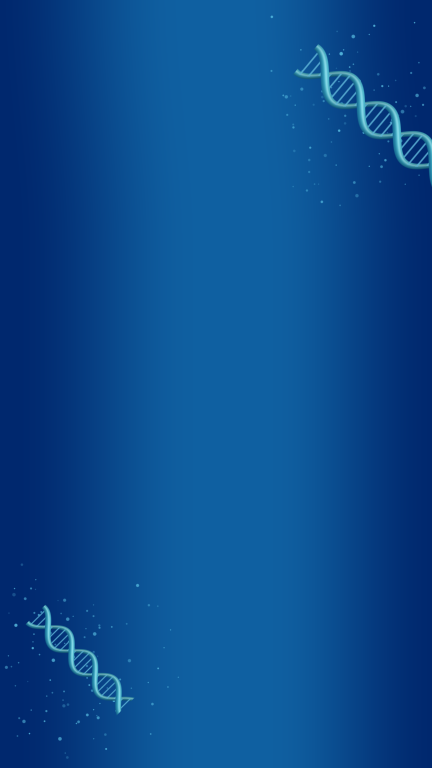
Write a WebGL 2 fragment shader that draws this background.

```glsl
#version 300 es
precision highp float;

uniform vec2 u_resolution;
out vec4 outColor;

// Lengths are in canvas widths
const vec3 EDGE_BLUE = vec3(0.0, 0.155, 0.43);
const vec3 CORE_BLUE = vec3(0.06, 0.375, 0.63);
const vec3 STRAND_SHADE = vec3(0.08, 0.42, 0.58);
const vec3 STRAND_BODY = vec3(0.27, 0.69, 0.78);
const vec3 STRAND_SHINE = vec3(0.62, 0.92, 0.97);
const vec3 RUNG_COLOR = vec3(0.36, 0.70, 0.84);
const vec3 DUST_COLOR = vec3(0.38, 0.80, 0.93);

const vec2 LEFT_RAMP = vec2(0.02, 0.46);
const vec2 RIGHT_RAMP = vec2(0.62, 1.02);
const float TOP_SHIFT = 0.04;

const float PI = 3.14159;
const float RUNGS_PER_LOBE = 6.0;
const float STRAND_RADIUS = 0.21;  // relative to amplitude
const float RUNG_RADIUS = 0.05;    // relative to amplitude
const float START_LOBE = -0.53;
const int DUST_COUNT = 100;

struct Helix {
    vec2 origin;      // first crossing of the strands
    float angle;
    float lobe;       // distance between crossings
    float amplitude;
    float end;        // length past the origin
};

const Helix UPPER = Helix(vec2(0.752, 1.604), -0.695, 0.1086, 0.0375, 0.5);
const Helix LOWER = Helix(vec2(0.111, 0.326), -0.793, 0.0775, 0.0265, 0.257);

float hash(float n) {
    return fract(sin(n * 12.9898) * 43758.55);
}

// Coverage of a shape from its signed distance
float fill(float d, float pixel) {
    return 1.0 - smoothstep(-0.75 * pixel, 0.75 * pixel, d);
}

vec3 background(vec2 p) {
    float x = p.x + TOP_SHIFT * smoothstep(1.2, 1.78, p.y);
    float glow = smoothstep(LEFT_RAMP.x, LEFT_RAMP.y, x)
               * (1.0 - smoothstep(RIGHT_RAMP.x, RIGHT_RAMP.y, x));
    return mix(EDGE_BLUE, CORE_BLUE, glow);
}

// One round strand; side is +1 or -1, q is (along, across) the axis
vec3 drawStrand(vec3 color, vec2 q, Helix h, float side, float clip, float pixel) {
    float k = PI / h.lobe;
    float depth = side * cos(k * q.x);
    float wave = -side * h.amplitude * sin(k * q.x);
    float slope = h.amplitude * k * depth;
    float d = (q.y - wave) / sqrt(1.0 + slope * slope);
    float radius = h.amplitude * STRAND_RADIUS * (1.0 + 0.25 * depth);

    float u = d / radius;
    vec3 body = mix(STRAND_SHADE, STRAND_BODY, smoothstep(-1.1, 0.2, u));
    body = mix(body, STRAND_SHINE, 0.7 * exp(-8.0 * (u - 0.3) * (u - 0.3)));
    body *= 0.88 + 0.12 * depth;
    return mix(color, body, fill(abs(d) - radius, pixel) * clip);
}

vec3 drawHelix(vec3 color, vec2 p, Helix h, float pixel) {
    vec2 axis = vec2(cos(h.angle), sin(h.angle));
    vec2 v = p - h.origin;
    vec2 q = vec2(dot(v, axis), dot(v, vec2(-axis.y, axis.x)));
    float clip = fill(max(START_LOBE * h.lobe - q.x, q.x - h.end), pixel);
    float phase = PI * q.x / h.lobe;
    float front = cos(phase) > 0.0 ? 1.0 : -1.0;

    color = drawStrand(color, q, h, -front, clip, pixel);

    // Rungs between the strands
    float gap = h.lobe / RUNGS_PER_LOBE;
    float rung = abs(fract(q.x / gap) - 0.5) * gap - h.amplitude * RUNG_RADIUS;
    float inside = abs(q.y) - h.amplitude * abs(sin(phase));
    color = mix(color, RUNG_COLOR, 0.85 * clip * fill(max(rung, inside), pixel));

    return drawStrand(color, q, h, front, clip, pixel);
}

// Dots scattered densely near the center and thinly outward
vec3 drawDust(vec3 color, vec2 p, vec2 center, vec2 spread, float seed, float pixel) {
    for (int i = 0; i < DUST_COUNT; i++) {
        float n = seed + float(i) * 5.0;
        vec2 bell = vec2(hash(n) + hash(n + 1.0), hash(n + 2.0) + hash(n + 3.0)) - 1.0;
        float size = hash(n + 4.0);
        float radius = mix(0.0012, 0.0042, size * size);
        float d = length(p - center - bell * spread) - radius;
        float strength = mix(0.2, 0.8, hash(n + 2.5));
        color = mix(color, DUST_COLOR, strength * fill(d, max(pixel, 0.002)));
    }
    return color;
}

void main() {
    vec2 p = gl_FragCoord.xy / u_resolution.x;
    float pixel = 1.0 / u_resolution.x;

    vec3 color = background(p);
    color = drawDust(color, p, vec2(0.86, 1.51), vec2(0.27, 0.24), 3.0, pixel);
    color = drawDust(color, p, vec2(0.19, 0.24), vec2(0.23, 0.24), 611.0, pixel);
    color = drawHelix(color, p, UPPER, pixel);
    color = drawHelix(color, p, LOWER, pixel);
    outColor = vec4(color, 1.0);
}
```
